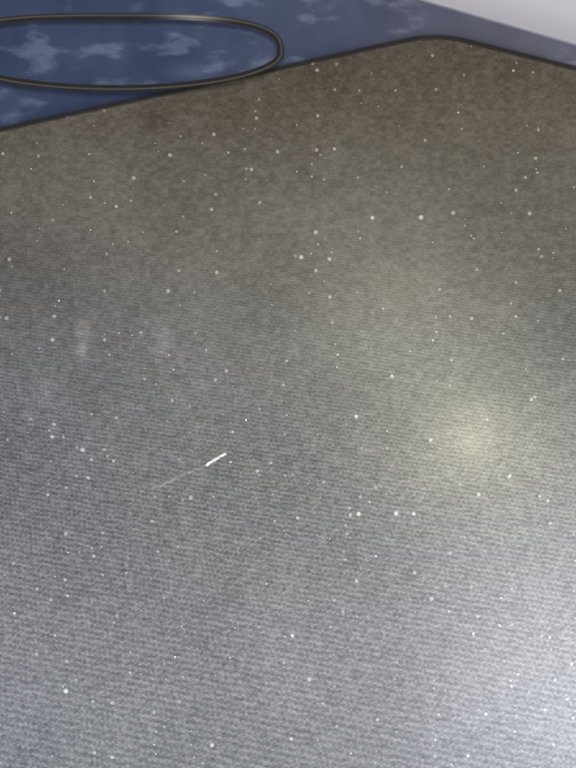
A Shadertoy shader for this texture:

```glsl
float hash(vec2 p) {
    vec3 q = fract(p.xyx * vec3(0.1031, 0.1030, 0.0973));
    q += dot(q, q.yzx + 33.33);
    return fract((q.x + q.y) * q.z);
}

float noise(vec2 p) {
    vec2 i = floor(p), f = fract(p);
    f = f * f * (3.0 - 2.0 * f);
    return mix(mix(hash(i), hash(i + vec2(1, 0)), f.x),
               mix(hash(i + vec2(0, 1)), hash(i + vec2(1, 1)), f.x), f.y);
}

float fbm(vec2 p) {
    float sum = 0.0, amp = 0.5;
    for (int i = 0; i < 5; i++) {
        sum += amp * noise(p);
        p = mat2(1.6, 1.2, -1.2, 1.6) * p + 7.3;
        amp *= 0.5;
    }
    return sum;
}

float glow(vec2 p, vec2 center, vec2 radius) {
    vec2 d = (p - center) / radius;
    return exp(-dot(d, d));
}

float segment(vec2 p, vec2 a, vec2 b) {
    vec2 ab = b - a;
    return length(p - a - ab * clamp(dot(p - a, ab) / dot(ab, ab), 0.0, 1.0));
}

float smoothMin(float a, float b, float k) {
    float h = max(k - abs(a - b), 0.0) / k;
    return min(a, b) - h * h * k * 0.25;
}

// Signed distance to the mat border, positive inside
float matEdge(vec2 p) {
    float left = (0.831 + 0.220 * p.x - p.y) * 0.977;
    float right = (1.097 - 0.248 * p.x - p.y) * 0.971;
    return smoothMin(left, right, 0.018);
}

// Approximate signed distance to a loop, squarer on its upper side
float cableLoop(vec2 p, vec2 center, vec2 radius) {
    vec2 d = (p - center) / radius;
    float n = d.y > 0.0 ? 3.0 : 2.0;
    d = abs(d) + 0.0001;
    vec2 slope = n * pow(d, vec2(n - 1.0)) / radius;
    return (pow(d.x, n) + pow(d.y, n) - 1.0) / max(length(slope), 2.0);
}

// Woven rows and columns receding with height
float weave(vec2 p) {
    float depth = 1.8 - p.y;
    vec2 q = vec2(234.0 * (p.x - 0.38), 356.0) / depth;
    q = mat2(0.985, 0.174, -0.174, 0.985) * q;
    q.x += 0.5 * mod(floor(q.y), 2.0);
    q += 0.35 * (noise(p * 90.0) - 0.5);
    vec2 c = cos(6.2832 * q);
    return 0.5 * c.y + 0.3 * c.x + 0.2 * c.x * c.y;
}

float dust(vec2 p, float scale, float density, float size) {
    vec2 cell = floor(p * scale);
    vec2 spot = 0.2 + 0.6 * vec2(hash(cell + 3.1), hash(cell + 17.7));
    float radius = size * (0.6 + 0.8 * hash(cell + 41.0));
    float d = length((fract(p * scale) - spot) / scale);
    return step(hash(cell + 9.0), density) * (1.0 - smoothstep(radius * 0.3, radius, d));
}

vec3 deskColor(vec2 p) {
    vec3 col = mix(vec3(0.24, 0.28, 0.38), vec3(0.36, 0.36, 0.42), smoothstep(0.2, 0.7, p.x));
    col += 0.10 * (fbm(p * 14.0) - 0.5);
    col += 0.12 * smoothstep(0.5, 0.75, fbm(p * vec2(22.0, 45.0)));
    return col + 0.08 * glow(p, vec2(0.25, 0.907), vec2(0.035, 0.012));
}

vec3 matColor(vec2 p) {
    // Base tones from far brown to near cool grey
    vec3 col = mix(vec3(0.55, 0.56, 0.58), vec3(0.49, 0.49, 0.48), smoothstep(0.0, 0.50, p.y));
    col = mix(col, vec3(0.42, 0.40, 0.365), smoothstep(0.45, 0.78, p.y));
    col = mix(col, vec3(0.33, 0.305, 0.27), smoothstep(0.74, 0.94, p.y));
    col += vec3(-0.055, -0.05, -0.025) * glow(p, vec2(0.0, 0.45), vec2(0.22, 0.30));

    // Broad reflections
    col += vec3(0.25, 0.25, 0.26) * glow(p, vec2(0.80, 0.13), vec2(0.28, 0.25));
    col += vec3(0.15, 0.145, 0.105) * glow(p, vec2(0.62, 0.42), vec2(0.13, 0.10));
    col += vec3(0.08, 0.08, 0.055) * glow(p, vec2(0.615, 0.43), vec2(0.035, 0.035));
    col += vec3(0.09, 0.09, 0.07) * glow(p, vec2(0.52, 0.57), vec2(0.13, 0.10));
    col += 0.035 * glow(p, vec2(0.46, 0.71), vec2(0.15, 0.07));
    col -= 0.05 * glow(p, vec2(0.202, 0.846), vec2(0.022, 0.016));

    // Cloudy wear, cloth and grain
    float nearness = 1.0 - smoothstep(0.25, 0.75, p.y);
    col += 0.07 * (fbm(p * 8.0) - 0.48);
    col += (0.015 + 0.055 * nearness) * weave(p);
    col += (0.05 + 0.07 * nearness) * (noise(p * vec2(300.0, 380.0)) - 0.5);
    col += 0.06 * (noise(p * vec2(130.0, 190.0)) - 0.5);

    // Pale scuffs
    float scuff = glow(p, vec2(0.107, 0.557), vec2(0.009, 0.030))
                + 0.6 * glow(p, vec2(0.211, 0.557), vec2(0.010, 0.025))
                + 0.5 * glow(p, vec2(0.060, 0.490), vec2(0.014, 0.018))
                + 0.7 * glow(p, vec2(0.069, 0.440), vec2(0.007, 0.010));
    col += 0.10 * scuff * (0.5 + noise(p * 120.0));

    // Scratch with a faint tail
    vec2 jitter = p + 0.006 * (noise(p * 110.0) - 0.5);
    float scratch = segment(jitter, vec2(0.272, 0.397), vec2(0.294, 0.410));
    float tail = segment(jitter, vec2(0.195, 0.362), vec2(0.272, 0.397));
    col += 0.45 * (1.0 - smoothstep(0.0006, 0.0032, scratch));
    col += 0.13 * (1.0 - smoothstep(0.0, 0.003, tail)) * noise(p * 150.0);

    // Scattered dust
    for (int i = 0; i < 3; i++) {
        float layer = float(i);
        col += (0.32 - 0.07 * layer) * dust(p + layer * 2.37, 16.0 + 22.0 * layer, 0.12, 0.0034 - 0.0005 * layer);
    }
    return col;
}

void mainImage(out vec4 fragColor, in vec2 fragCoord) {
    vec2 p = fragCoord / iResolution.y;
    float soft = max(0.0015, 1.0 / iResolution.y);
    float edge = matEdge(p);

    // Desk and pale wall
    vec3 col = deskColor(p);
    float wall = p.y - 1.159 + 0.290 * p.x;
    vec3 wallColor = mix(vec3(0.68, 0.67, 0.70), vec3(0.76, 0.75, 0.77), smoothstep(0.0, 0.05, wall));
    col = mix(col, wallColor, smoothstep(-0.003, 0.003, wall));

    // Mat with a dark rim and contact shadow
    col *= 1.0 - 0.35 * exp(-max(-edge, 0.0) / 0.006);
    col = mix(col, matColor(p), smoothstep(-soft, soft, edge));
    col = mix(col, vec3(0.17, 0.16, 0.155), 0.8 * (1.0 - smoothstep(0.001, 0.005, abs(edge))));

    // Cable, its shadow and a thin highlight
    vec2 center = vec2(0.150, 0.932), radius = vec2(0.215, 0.0465);
    float shadow = abs(cableLoop(p + vec2(0.0, 0.005), center, radius));
    float cable = cableLoop(p, center, radius);
    col *= 1.0 - 0.3 * (1.0 - smoothstep(0.001, 0.009, shadow));
    vec3 cableColor = vec3(0.18, 0.17, 0.16) + 0.13 * glow(vec2(cable), vec2(0.0015), vec2(0.002));
    cableColor += 0.28 * glow(p, vec2(0.25, 0.975), vec2(0.035, 0.012));
    col = mix(col, cableColor, 1.0 - smoothstep(0.0038 - soft, 0.0038 + soft, abs(cable)));

    fragColor = vec4(clamp(col, 0.0, 1.0), 1.0);
}
```
